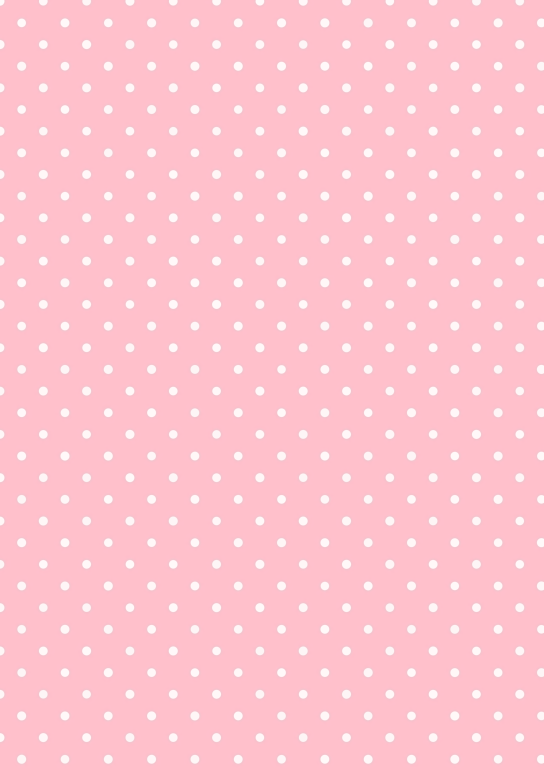
This pattern is drawn by a Shadertoy shader. Its source:

```glsl
// Small white polka dots on pale pink, set in a staggered square lattice.
// Two interleaved grids give the nearest dot; a distance falloff draws its
// soft disc and dull rim, and gradient noise adds faint mottling near the dots.

#define PITCH 0.0564          // lattice period, in canvas heights
#define FIRST_ROW 0.0016      // depth of the first row below the top edge
#define DOT_RADIUS 0.0057
#define EDGE_SOFTNESS 0.0009
#define RIM_RADIUS 0.0096     // outer reach of the dull rim
#define RADIUS_JITTER 0.0002
#define MOTTLE_SCALE 190.0
#define MOTTLE_AMOUNT 0.012
#define PINK vec3(1.0, 0.752, 0.798)
#define RIM_PINK vec3(0.95, 0.765, 0.802)
#define DOT_WHITE vec3(1.0, 0.968, 0.97)

vec2 hash2(vec2 p) {
    vec3 q = fract(p.xyx * vec3(0.1031, 0.103, 0.0973));
    q += dot(q, q.yzx + 33.33);
    return fract((q.xx + q.yz) * q.zy);
}

float gradientDot(vec2 cell, vec2 offset) {
    return dot(hash2(cell) * 2.0 - 1.0, offset);
}

float gradientNoise(vec2 p) {
    vec2 i = floor(p), f = fract(p);
    vec2 u = f * f * f * (f * (f * 6.0 - 15.0) + 10.0);
    vec2 e = vec2(1.0, 0.0);
    float low = mix(gradientDot(i, f), gradientDot(i + e, f - e), u.x);
    float high = mix(gradientDot(i + e.yx, f - e.yx), gradientDot(i + 1.0, f - 1.0), u.x);
    return mix(low, high, u.y);
}

// Centre of the closest dot, in lattice units.
vec2 nearestDot(vec2 p) {
    vec2 corner = floor(p + 0.5);
    vec2 middle = floor(p) + 0.5;
    return distance(p, corner) < distance(p, middle) ? corner : middle;
}

void mainImage(out vec4 fragColor, in vec2 fragCoord) {
    // Canvas-height units, measured down from the top left.
    vec2 pos = vec2(fragCoord.x, iResolution.y - fragCoord.y) / iResolution.y;
    vec2 lattice = (pos - vec2(0.0, FIRST_ROW)) / PITCH;
    vec2 centre = nearestDot(lattice);
    float dist = distance(lattice, centre) * PITCH;

    // Each dot varies slightly in size and brightness.
    vec2 variation = hash2(centre * 2.0 + 17.0) - 0.5;
    float radius = DOT_RADIUS + variation.x * 2.0 * RADIUS_JITTER;
    float edge = max(EDGE_SOFTNESS, 0.7 / iResolution.y);
    float disc = 1.0 - smoothstep(radius - edge, radius + edge, dist);

    // Uneven rim and mottling, fading into the flat ground.
    float grain = gradientNoise(pos * MOTTLE_SCALE);
    float rim = 1.0 - smoothstep(radius, RIM_RADIUS, dist);
    rim *= clamp(0.85 + 0.6 * grain, 0.0, 1.0);
    float nearDot = 1.0 - smoothstep(radius, RIM_RADIUS * 1.6, dist);

    vec3 colour = mix(PINK, RIM_PINK, rim);
    colour += MOTTLE_AMOUNT * grain * nearDot;
    colour = mix(colour, DOT_WHITE + 0.015 * variation.y, disc);
    fragColor = vec4(clamp(colour, 0.0, 1.0), 1.0);
}
```
